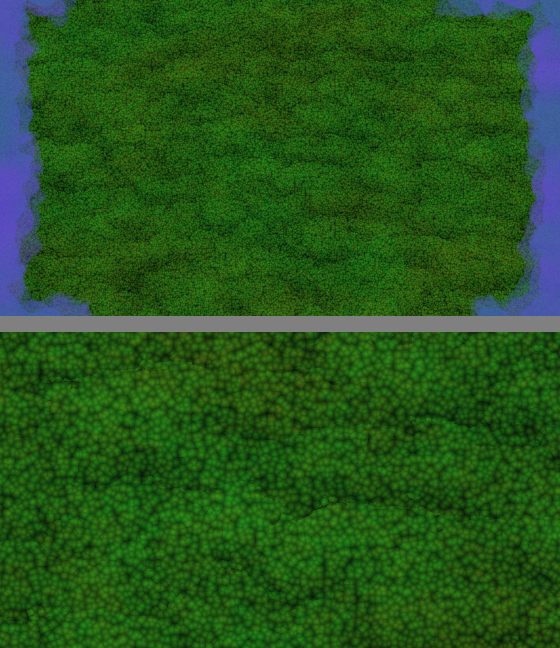
Top: the whole. Bottom: its middle third, enlarged.
Reproduce this texture procedurally as a WebGL 2 fragment shader.

```glsl
#version 300 es
precision highp float;

uniform vec2 u_resolution;
out vec4 fragColor;

#define GRAIN_SCALE 150.0
#define TUFT_SCALE 62.0
#define MOUND_SCALE 8.5
#define GRAIN_CONTRAST 0.80
#define TUFT_CONTRAST 0.36
#define MOUND_CONTRAST 0.30
#define PATCH_CONTRAST 0.42
#define BORDER_WIDTH 0.105
#define CORNER_HEIGHT 0.055
#define SCALLOP 0.075
#define EDGE_SOFTNESS 0.006

vec2 hash2(vec2 p) {
    vec3 h = fract(p.xyx * vec3(0.1031, 0.1030, 0.0973));
    h += dot(h, h.yzx + 33.33);
    return fract((h.xx + h.yz) * h.zy);
}

float smoothNoise(vec2 p) {
    vec2 cell = floor(p), f = fract(p);
    f = f * f * (3.0 - 2.0 * f);
    float low = mix(hash2(cell).x, hash2(cell + vec2(1, 0)).x, f.x);
    float high = mix(hash2(cell + vec2(0, 1)).x, hash2(cell + 1.0).x, f.x);
    return mix(low, high, f.y);
}

float layeredNoise(vec2 p) {
    float sum = 0.0, weight = 0.5;
    for (int i = 0; i < 4; i++) {
        sum += weight * smoothNoise(p);
        p = mat2(1.6, 1.2, -1.2, 1.6) * p + 17.3;
        weight *= 0.5;
    }
    return sum / 0.9375;
}

// x: distance to nearest seed, y: height above it, z: random id
vec3 cellular(vec2 p) {
    vec2 cell = floor(p);
    vec3 nearest = vec3(9.0, 0.0, 0.0);
    for (int j = -1; j <= 1; j++) {
        for (int i = -1; i <= 1; i++) {
            vec2 site = cell + vec2(i, j);
            vec2 seed = hash2(site + 71.0);
            vec2 offset = p - site - seed;
            float d = length(offset);
            if (d < nearest.x) nearest = vec3(d, offset.y, fract(seed.x * 7.0 + seed.y * 5.0));
        }
    }
    return nearest;
}

// Leafy ground: fine grain and tufts over soft, top-lit mounds
vec3 foliage(vec2 p, float aspect) {
    vec2 ground = vec2((p.x - 0.5 * aspect) * (0.85 + 0.35 * p.y), p.y * (1.3 + 0.35 * p.y)) + 20.0;
    vec3 grain = cellular(p * GRAIN_SCALE);
    vec3 tuft = cellular(ground * TUFT_SCALE);
    vec2 warp = vec2(layeredNoise(ground * 14.0), layeredNoise(ground * 14.0 + 40.0)) - 0.5;
    vec2 fray = vec2(grain.z, tuft.z) - 0.5;
    vec3 mound = cellular(ground * MOUND_SCALE + warp * 1.3 + fray * 0.16);
    float patches = layeredNoise(ground * vec2(6.0, 9.0) + 5.0) - 0.5;

    float light = 0.47 + GRAIN_CONTRAST * (0.46 - grain.x) + 0.22 * (grain.z - 0.5);
    light += TUFT_CONTRAST * (0.46 - tuft.x);
    light += MOUND_CONTRAST * (0.45 - mound.x + 0.7 * mound.y);
    light += PATCH_CONTRAST * patches;

    vec3 color = mix(vec3(0.055, 0.165, 0.035), vec3(0.205, 0.495, 0.085), clamp(light, -0.2, 1.3));
    float olive = layeredNoise(ground * 4.0 + 60.0) - 0.5 + 0.45 * (tuft.z - 0.5);
    color *= 1.0 + olive * vec3(0.75, -0.10, -0.30);
    float dryLeaf = smoothstep(0.93, 0.97, grain.z) * smoothstep(0.0, 0.3, olive);
    return mix(color, vec3(0.26, 0.27, 0.06), 0.5 * dryLeaf);
}

// Signed distance to the painted sides and corner arms
float borderDistance(vec2 p, float aspect) {
    bool isLeft = p.x < 0.5 * aspect;
    bool isTop = p.y > 0.5;
    float fromSide = min(p.x, aspect - p.x);
    float fromEnd = min(p.y, 1.0 - p.y);
    float reach = isTop ? (isLeft ? 0.21 : 0.38) : (isLeft ? 0.30 : 0.27);
    float sway = 0.013 * sin(p.y * 9.0 + (isLeft ? 4.2 : 1.0));
    float side = fromSide - BORDER_WIDTH - sway;
    float arm = max(fromSide - reach, fromEnd - CORNER_HEIGHT);
    return min(side, arm);
}

void main() {
    float aspect = u_resolution.x / u_resolution.y;
    vec2 p = gl_FragCoord.xy / u_resolution.y;
    vec3 color = foliage(p, aspect);

    // Translucent scalloped washes, denser toward the frame
    float border = borderDistance(p, aspect);
    for (int i = 0; i < 3; i++) {
        float layer = float(i);
        vec3 dab = cellular(p * (9.0 + 2.0 * layer) + 13.0 * layer);
        float edge = border + SCALLOP * (dab.x - 0.45) + 0.019 * layer;
        float cover = 1.0 - smoothstep(-EDGE_SOFTNESS, EDGE_SOFTNESS, edge);
        float hue = layeredNoise(p * 5.0 + 9.0 * layer);
        vec3 paint = mix(vec3(0.25, 0.39, 0.72), vec3(0.39, 0.29, 0.86), smoothstep(0.25, 0.7, hue));
        float opacity = (0.36 + 0.09 * layer) * (0.8 + 0.4 * hue);
        color = mix(color, paint, cover * opacity);
    }
    fragColor = vec4(clamp(color, 0.0, 1.0), 1.0);
}
```
